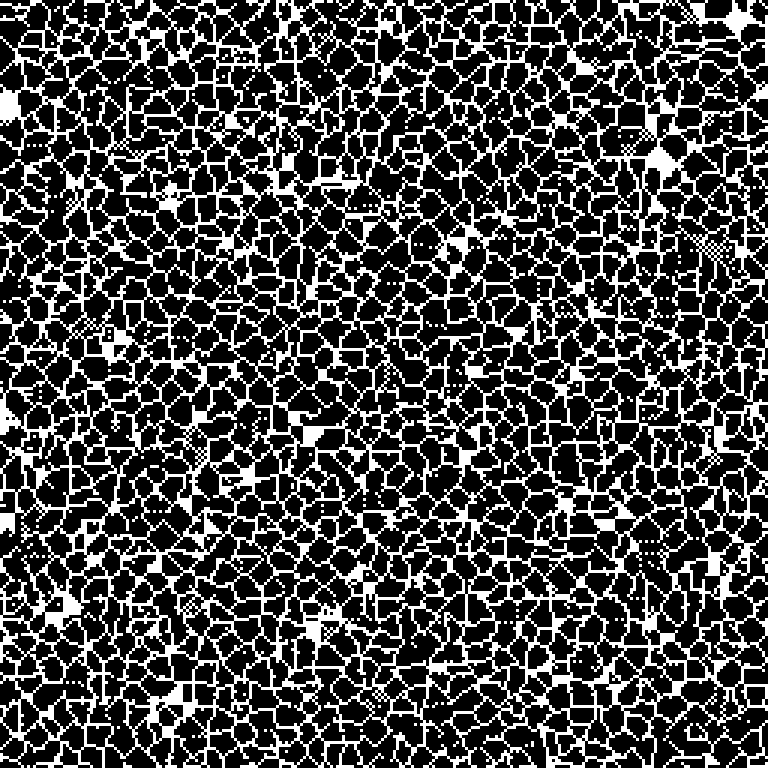
This texture is drawn by a WebGL 1 fragment shader. Its source:

```glsl
precision highp float;

uniform vec2 u_resolution;

const float BLOCKS = 256.0;        // square blocks along the canvas height
const float CELL_SIZE = 7.1;       // mean cell width, in blocks
const float WALL_WIDTH = 0.96;     // distance gap that counts as wall
const float SPUR_WIDTH = 2.8;      // wider gap used by stray blocks
const float SPUR_SHARE = 0.08;
const float DOTTED_SHARE = 0.10;   // share of walls broken into dots
const vec3 CELL_COLOR = vec3(0.0);
const vec3 WALL_COLOR = vec3(1.0);

vec3 hash3(vec2 p) {
  vec3 q = fract(p.xyx * vec3(0.1031, 0.1030, 0.0973));
  q += dot(q, q.yxz + 33.33);
  return fract((q.xxy + q.yzz) * q.zyx);
}

// Mostly city-block distance, so that walls favour diagonals
float blockDistance(vec2 d) {
  return mix(abs(d.x) + abs(d.y), length(d), 0.2);
}

// Returns the gap between the two nearest sites and an id for their wall
vec2 cellWall(vec2 p, float size) {
  vec2 home = floor(p / size);
  vec2 nearest = vec2(1e3, 0.0);
  vec2 second = vec2(1e3, 0.0);
  for (int y = -2; y <= 2; y++) {
    for (int x = -2; x <= 2; x++) {
      vec2 cell = home + vec2(float(x), float(y));
      vec3 h = hash3(cell + 17.0);
      vec2 site = vec2(blockDistance((cell + h.xy) * size - p), h.z);
      if (site.x < nearest.x) {
        second = nearest;
        nearest = site;
      } else if (site.x < second.x) {
        second = site;
      }
    }
  }
  return vec2(second.x - nearest.x, fract(nearest.y + second.y));
}

// One block: 1 on a wall, 0 inside a cell
float wallBlock(vec2 block) {
  vec2 wall = cellWall(block + 0.5, CELL_SIZE);
  float spur = step(hash3(block + 71.0).x, SPUR_SHARE);
  float solid = step(wall.x, mix(WALL_WIDTH, SPUR_WIDTH, spur));
  float odd = mod(block.x + block.y, 2.0);
  return solid * (1.0 - odd * step(wall.y, DOTTED_SHARE));
}

void main() {
  float pixelsPerBlock = u_resolution.y / BLOCKS;
  vec2 p = gl_FragCoord.xy / pixelsPerBlock - 0.5;
  vec2 block = floor(p);

  // Blend neighbouring blocks over one pixel
  vec2 w = clamp((p - block - 0.5) * max(pixelsPerBlock, 1.0) + 0.5, 0.0, 1.0);
  float lower = mix(wallBlock(block), wallBlock(block + vec2(1.0, 0.0)), w.x);
  float upper = mix(wallBlock(block + vec2(0.0, 1.0)), wallBlock(block + 1.0), w.x);

  gl_FragColor = vec4(mix(CELL_COLOR, WALL_COLOR, mix(lower, upper, w.y)), 1.0);
}
```
